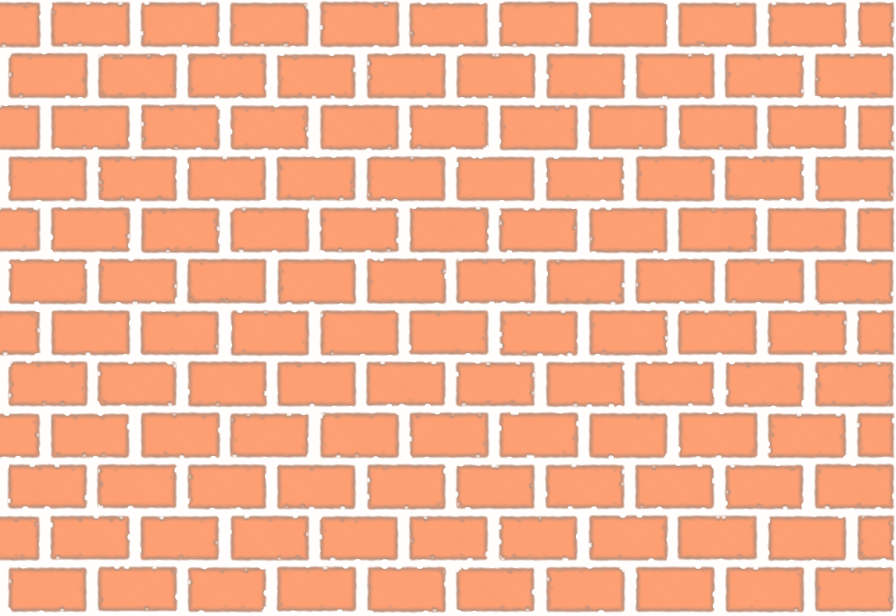
Write a Shadertoy shader that draws this pattern.

```glsl
// Running-bond wall of orange bricks with thin worn brown outlines and white joints.

vec2 hash2(vec2 p) {
    vec3 q = fract(p.xyx * vec3(0.1031, 0.1030, 0.0973));
    q += dot(q, q.yzx + 33.33);
    return fract((q.xx + q.yz) * q.zy);
}

// Distance to the nearest scattered point
float cellular(vec2 p) {
    vec2 cell = floor(p);
    float nearest = 2.0;
    for (int y = -1; y <= 1; y++)
    for (int x = -1; x <= 1; x++) {
        vec2 neighbour = cell + vec2(x, y);
        nearest = min(nearest, length(neighbour + hash2(neighbour + 50.0) - p));
    }
    return nearest;
}

float layeredSines(vec2 p) {
    return (sin(p.x * 4.3 + 2.0 * sin(p.y * 3.1))
          + sin(p.y * 7.9 + 1.7 * sin(p.x * 6.7))
          + sin((p.x + p.y) * 13.7)) / 3.0;
}

float roundedBox(vec2 p, vec2 halfSize, float radius) {
    vec2 q = abs(p) - halfSize + radius;
    return length(max(q, 0.0)) + min(max(q.x, q.y), 0.0) - radius;
}

void mainImage(out vec4 fragColor, in vec2 fragCoord) {
    // One unit is one course high: 12 courses, 10 bricks across
    vec2 p = fragCoord / iResolution.y * 12.0;
    float width = 12.0 * iResolution.x / iResolution.y;
    float pitch = width / 10.0;
    float course = floor(p.y);
    float along = p.x / pitch - (mod(course, 2.0) < 0.5 ? 0.033 : -0.49);
    vec2 id = vec2(floor(along), course);
    vec2 local = vec2((fract(along) - 0.5) * pitch, fract(p.y) - 0.518);

    // Brick with slight shifts in place and size, trimmed at the right border
    vec2 vary = hash2(id + 7.0) - 0.5;
    vec2 halfSize = vec2(0.436 * pitch, 0.429) + 0.014 * vary.yx;
    float d = roundedBox(local - 0.018 * vary, halfSize, 0.055);
    d = max(d, p.x - 0.9975 * width);

    // Wavering outline with small chips
    float chip = 1.0 - smoothstep(0.08, 0.22, cellular(p * 3.0));
    d += 0.008 * layeredSines(p * 2.3) + 0.04 * chip;

    // Brown rim fading into the face, uneven in strength
    float rim = smoothstep(-0.115, -0.01, d);
    float strength = 0.86 + 0.14 * layeredSines(p * 1.7 + 4.0);
    vec3 face = vec3(0.993, 0.622, 0.452) + 0.004 * layeredSines(p);
    vec3 color = mix(face, vec3(0.72, 0.56, 0.48), rim * strength);

    // Soft edge into the white joint
    float soft = max(0.03, 8.0 / iResolution.y);
    color = mix(color, vec3(1.0, 0.995, 0.993), smoothstep(-soft, soft, d));
    fragColor = vec4(color, 1.0);
}
```
